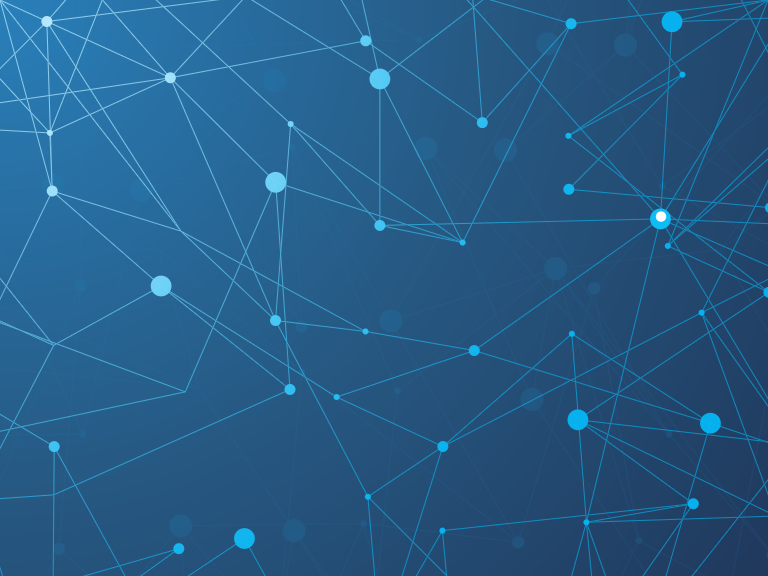
A Shadertoy shader for this background:

```glsl
const float CELL = 0.18;
const float TAU = 6.2832;

vec3 hash3(vec2 p) {
    vec3 q = fract(p.xyx * vec3(0.1031, 0.1030, 0.0973));
    q += dot(q, q.yxz + 33.33);
    return fract((q.xxy + q.yzz) * q.zyx);
}

// Jittered node position inside a grid cell
vec2 nodeAt(vec2 cell, float seed) {
    return (cell + 0.14 + 0.72 * hash3(cell + seed).xy) * CELL;
}

// Large, medium, small or absent dot
float nodeRadius(float h) {
    return h < 0.24 ? 0.018 : h < 0.6 ? 0.0095 : h < 0.88 ? 0.0052 : -1.0;
}

float coverage(float dist) {
    return clamp(0.5 - dist * iResolution.y, 0.0, 1.0);
}

float disc(vec2 p, vec2 center, float radius) {
    return coverage(length(p - center) - radius);
}

float thread(vec2 p, vec2 a, vec2 b) {
    vec2 ab = b - a;
    float t = clamp(dot(p - a, ab) / dot(ab, ab), 0.0, 1.0);
    return coverage(length(p - a - ab * t) - 0.0009);
}

// x: thread coverage, y: dot coverage
vec2 network(vec2 p, float seed) {
    vec2 home = floor(p / CELL);
    vec2 cover = vec2(0.0);
    for (int j = -2; j <= 2; j++)
    for (int i = -2; i <= 2; i++) {
        vec2 cell = home + vec2(i, j);
        vec2 node = nodeAt(cell, seed);
        cover.y = max(cover.y, disc(p, node, nodeRadius(hash3(cell + seed).z)));

        // Two links per node, each reaching at most two cells away
        for (int k = 0; k < 2; k++) {
            vec3 h = hash3(cell + seed + 17.0 * float(k + 1));
            float angle = h.x * TAU;
            vec2 hop = round(mix(1.1, 2.4, h.y) * vec2(cos(angle), sin(angle)));
            cover.x = max(cover.x, thread(p, node, nodeAt(cell + hop, seed)));
        }
    }
    return cover;
}

// Threads spreading from one point to nodes along an arc
float fan(vec2 p, vec2 origin, float start, float sweep, int count, float seed) {
    float cover = 0.0;
    for (int i = 0; i < count; i++) {
        float angle = start + sweep * float(i) / float(count);
        float reach = 0.3 + 0.3 * hash3(vec2(i, seed)).x;
        vec2 tip = origin + reach * vec2(cos(angle), sin(angle));
        cover = max(cover, thread(p, origin, nodeAt(floor(tip / CELL), seed)));
    }
    return cover;
}

void mainImage(out vec4 fragColor, in vec2 fragCoord) {
    vec2 p = fragCoord / iResolution.y;
    float aspect = iResolution.x / iResolution.y;
    float fromLight = length(p - vec2(0.0, 1.0));

    // Backdrop fading away from the upper left corner
    vec3 color = mix(vec3(0.16, 0.50, 0.73), vec3(0.15, 0.35, 0.515),
                     clamp(fromLight / 0.83, 0.0, 1.0));
    color = mix(color, vec3(0.125, 0.22, 0.36),
                clamp((fromLight - 0.83) / 0.84, 0.0, 1.0));

    // Faint distant network
    vec2 far = network(p * 0.9, 71.0);
    color = mix(color, vec3(0.12, 0.50, 0.72), max(far.x * 0.12, far.y * 0.22));

    // Bright network with a hub and two corner fans
    float seed = 23.0;
    vec2 near = network(p, seed);
    vec2 hub = vec2(0.86 * aspect, 0.62);
    float threads = max(near.x, fan(p, hub, 0.3, TAU, 9, seed));
    threads = max(threads, fan(p, vec2(aspect, 1.0), 3.4, 1.0, 4, seed));
    threads = max(threads, fan(p, vec2(0.0, 1.0), 5.0, 0.9, 3, seed));

    float fade = smoothstep(0.1, 1.2, fromLight);
    vec3 glow = mix(vec3(0.72, 0.92, 1.0), vec3(0.02, 0.71, 0.95), fade);
    color = mix(color, glow, threads * mix(0.72, 0.62, fade));
    color = mix(color, glow, near.y * 0.96);

    // Hub dot with a white core
    color = mix(color, vec3(0.06, 0.74, 0.96), disc(p, hub, 0.018));
    color = mix(color, vec3(1.0), disc(p, hub + vec2(0.001, 0.004), 0.009));

    fragColor = vec4(color, 1.0);
}
```
